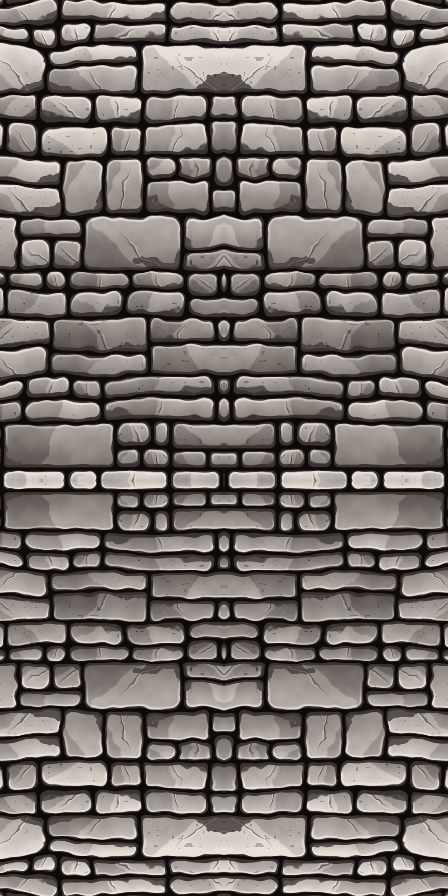
Reproduce this texture procedurally as a WebGL 1 fragment shader.

```glsl
precision highp float;
uniform vec2 u_resolution;

const vec2 WALL = vec2(384.0, 768.0);   // wall size in design units
const float FOLD = 412.0;               // height of the mirror line, from the top
const float BELT = 402.0;               // upper edge of the belt course on that line
const vec3 JOINT = vec3(0.05, 0.04, 0.035);
const vec3 SHADE = vec3(0.23, 0.20, 0.19);
const vec3 LIGHT = vec3(0.88, 0.85, 0.82);

float hash(vec2 p) {
  vec3 q = fract(vec3(p.xyx) * 0.1031);
  q += dot(q, q.yzx + 33.33);
  return fract((q.x + q.y) * q.z);
}

float noise(vec2 p) {
  vec2 i = floor(p), f = fract(p);
  f = f * f * (3.0 - 2.0 * f);
  return mix(mix(hash(i), hash(i + vec2(1.0, 0.0)), f.x),
             mix(hash(i + vec2(0.0, 1.0)), hash(i + vec2(1.0)), f.x), f.y);
}

float fbm(vec2 p) {
  float sum = 0.0, amp = 0.5;
  for (int i = 0; i < 3; i++) {
    sum += amp * noise(p);
    p = p * 2.03 + 17.0;
    amp *= 0.5;
  }
  return sum / 0.875;
}

float roundBox(vec2 p, vec2 size, float radius) {
  vec2 q = abs(p) - size + radius;
  return length(max(q, 0.0)) + min(max(q.x, q.y), 0.0) - radius;
}

float fill(float d, float px) { return clamp(0.5 - d / px, 0.0, 1.0); }

// Uneven interval containing t: lower end, upper end, index
vec3 span(float t, float seed, float jitter) {
  float i = floor(t);
  if (t < i + jitter * hash(vec2(i, seed))) i -= 1.0;
  return vec3(i + jitter * hash(vec2(i, seed)),
              i + 1.0 + jitter * hash(vec2(i + 1.0, seed)), i);
}

// Keep the part of an interval on the side of the cut where t lies
vec2 cutSpan(vec2 range, float t, float ratio) {
  float cut = mix(range.x, range.y, ratio);
  return t < cut ? vec2(range.x, cut) : vec2(cut, range.y);
}

// Bounds of the stone at p: x range, y range
vec4 stoneAt(vec2 p) {
  bool belt = p.y > BELT;
  vec3 band = span((p.y + 12.0) / 46.0, 3.0, 0.4);
  vec2 rows = belt ? vec2(BELT, 2.0 * FOLD - BELT)
                   : vec2(band.x * 46.0 - 12.0, min(band.y * 46.0 - 12.0, BELT));
  float pitch = belt ? 44.0 : 76.0;
  float seed = belt ? 51.0 : band.z * 5.0 + 11.0;
  float shift = hash(vec2(seed, 2.0));
  vec3 block = span(p.x / pitch + shift, seed, 0.5);
  vec2 cols = (block.xy - shift) * pitch;
  if (belt) return vec4(cols, rows);

  vec2 key = vec2(block.z + 40.0, seed);
  if (hash(key) > 0.2) rows = cutSpan(rows, p.y, mix(0.4, 0.6, hash(key + 4.0)));
  key += rows.x;
  if (hash(key + 9.0) > 0.45 && cols.y - cols.x > 46.0)
    cols = cutSpan(cols, p.x, mix(0.3, 0.7, hash(key + 6.0)));
  return vec4(cols, rows);
}

// Lit face: gradient, facet, rim, corner shadow, cracks and pits
vec3 faceColor(vec2 p, vec2 local, vec2 size, float edge, float seed, float glow, float px) {
  vec2 unit = local / size;
  float rough = fbm(p / 13.0) - 0.5;
  float angle = mix(0.5, 2.6, hash(vec2(seed, 1.0)));
  vec2 normal = vec2(sin(angle), cos(angle));
  float across = dot(local, normal) + 9.0 * rough;

  float tone = 0.68 + glow - 0.16 * unit.y + 0.24 * (hash(vec2(seed, 2.0)) - 0.5);
  tone -= 0.17 * fill(across + size.y * 0.4, px * 1.5);
  tone += 0.16 * rough;
  tone += 0.26 * smoothstep(-2.6, -0.6, edge) * (1.0 - smoothstep(-0.5, 0.3, unit.y));

  float side = hash(vec2(seed, 3.0)) > 0.35 ? 0.7 : -0.7;
  float corner = 0.75 - dot(unit, vec2(side, 0.6)) - 1.1 * rough;
  float shadow = fill(corner * size.y, px) * step(0.52, hash(vec2(seed, 4.0)));
  tone = mix(tone, 0.08, 0.85 * shadow);

  float along = dot(local, vec2(normal.y, -normal.x));
  float reach = 1.0 - smoothstep(-0.3 * size.y, size.y, along);
  reach *= step(0.4, hash(vec2(seed, 5.0)));
  tone += 0.18 * reach * fill(abs(across - 1.3) - 0.5, px);
  tone = mix(tone, 0.05, 0.8 * reach * fill(abs(across) - 0.45, px));
  tone -= 0.35 * smoothstep(0.88, 0.96, noise(p / 2.6)) * hash(vec2(seed, 6.0));
  return mix(SHADE, LIGHT, clamp(tone, 0.0, 1.05));
}

void main() {
  float px = WALL.x / u_resolution.x;
  vec2 p = gl_FragCoord.xy / u_resolution * WALL;
  p.y = WALL.y - p.y;

  // Mirror left to right, and top to bottom with a shorter lower part
  p.x = WALL.x * 0.5 - abs(p.x - WALL.x * 0.5);
  if (p.y > FOLD) p.y = (WALL.y - p.y) * FOLD / (WALL.y - FOLD);

  // Wavy courses and chipped outlines, calm near the belt
  float calm = 1.0 - 0.9 * smoothstep(330.0, 395.0, p.y);
  vec2 bent = p;
  bent.y += calm * 9.0 * (noise(p / 42.0) - 0.5);
  bent += calm * 3.0 * (vec2(noise(p / 11.0), noise(p / 11.0 + 31.0)) - 0.5);

  vec4 stone = stoneAt(bent);
  vec2 center = vec2(stone.x + stone.y, stone.z + stone.w) * 0.5;
  vec2 size = vec2(stone.y - stone.x, stone.w - stone.z) * 0.5 - 1.4;
  vec2 local = bent - center;
  float seed = floor(hash(center) * 500.0);
  float radius = min(mix(3.0, 7.0, hash(vec2(seed, 7.0))), min(size.x, size.y));

  float body = roundBox(local, size, radius);
  vec2 inner = max(size - vec2(1.3, 1.8), 0.5);
  float face = roundBox(local + vec2(0.0, 0.9), inner, min(radius, min(inner.x, inner.y)));
  face += 1.8 * (noise(p / 8.0 + seed) - 0.5);

  float glow = mix(0.14, -0.06, smoothstep(20.0, 260.0, p.y)) + 0.2 * step(BELT, bent.y);
  vec3 color = mix(JOINT, SHADE, fill(body, px));
  vec3 lit = faceColor(p, local, size, face, seed, glow, px);
  gl_FragColor = vec4(mix(color, lit, fill(max(face, body), px)), 1.0);
}
```
